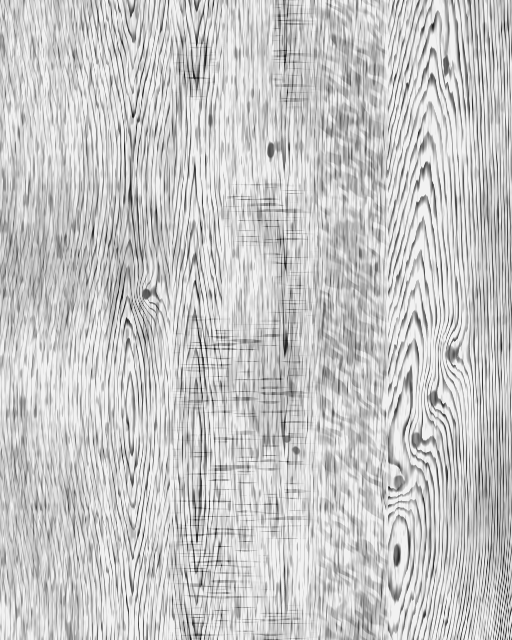
Give the GLSL for this texture, as a WebGL 2 fragment shader.

```glsl
#version 300 es
precision highp float;
// Bleached grey wood planks with cathedral grain, knots, saw marks and ray flecks.
#define RING_DEPTH 0.42
#define FIBRE_DEPTH 0.42
#define PORE_DEPTH 0.22
#define SAW_DEPTH 0.24
#define FLECK_DEPTH 0.17
#define BLOTCH_DEPTH 0.15
#define SERRATION 0.40
#define WOBBLE 1.0
#define BASE_TONE 0.895

uniform vec2 u_resolution;
out vec4 fragColor;

float hash(vec2 p) {
    vec3 q = fract(vec3(p.xyx) * 0.1031);
    q += dot(q, q.yzx + 33.33);
    return fract((q.x + q.y) * q.z);
}

float noise(vec2 p) {
    vec2 i = floor(p), f = fract(p);
    f = f * f * (3.0 - 2.0 * f);
    return mix(mix(hash(i), hash(i + vec2(1, 0)), f.x),
               mix(hash(i + vec2(0, 1)), hash(i + vec2(1, 1)), f.x), f.y);
}

float band(float a, float b, float soft, float x) {
    return smoothstep(a - soft, a + soft, x) * (1.0 - smoothstep(b - soft, b + soft, x));
}

float glow(vec2 p, vec2 centre, vec2 radius) {
    vec2 q = (p - centre) / radius;
    return exp(-dot(q, q));
}

// x: how far the rings bend around the knot, y: darkness of its core
vec2 knot(vec2 p, vec2 centre, vec2 radius) {
    float d = length((p - centre) / radius) + 0.4 * (noise(p * 150.0) - 0.5);
    return vec2(glow(p, centre, radius * 2.8), 1.0 - smoothstep(0.6, 1.1, d));
}

// Ring count at a point; every whole number is one growth ring
float ringField(vec2 p) {
    if (p.x < 0.267) {
        float dx = p.x - 0.204 - 0.004 * sin(p.y * 9.0);
        return 142.0 * sqrt(dx * dx + 0.00002) + 3.2 * cos((p.y - 0.72) * 8.8);
    }
    if (p.x < 0.349) {
        float dx = p.x - 0.306 - 0.002 * sin(p.y * 7.0);
        return 140.0 * sqrt(dx * dx + 0.00001) - 3.6 * cos((p.y - 0.28) * 6.2);
    }
    if (p.x < 0.605) {
        float dx = p.x - 0.445 - 0.002 * sin(p.y * 14.0);
        return 150.0 * sqrt(dx * dx + 0.000004) - 6.0 * p.y;
    }
    float dx = p.x - 0.612 - 0.072 * p.y;
    float rise = p.y - 0.14;
    return 92.0 * sqrt(dx * dx + 0.00010) + 480.0 * dx * dx + 21.0 * sqrt(rise * rise + 0.003);
}

void main() {
    vec2 p = gl_FragCoord.xy / u_resolution.y;
    float bold = smoothstep(0.603, 0.607, p.x);
    float pale = band(0.349, 0.495, 0.012, p.x);
    float flecked = band(0.500, 0.603, 0.018, p.x);
    float plain = 1.0 - smoothstep(0.09, 0.16, p.x);

    // Knots: a rising chain in the bold plank, then small pins
    float bend = 0.0, core = 0.0;
    for (int i = 0; i < 4; i++) {
        float n = float(i);
        vec2 k = knot(p, vec2(0.624 + 0.0265 * n, 0.245 + 0.067 * n), vec2(0.009, 0.014));
        bend += 4.0 * k.x;
        core = max(core, k.y * 0.7);
    }
    vec2 side = knot(p, vec2(0.229, 0.540), vec2(0.007, 0.009));
    float lower = step(p.y, 0.305);
    vec2 twin = knot(p, vec2(0.449 + 0.014 * lower, 0.314 - 0.018 * lower), vec2(0.007));
    vec2 slit = knot(p, vec2(0.423, 0.764), vec2(0.006, 0.016));
    vec2 pin = knot(p, vec2(0.697, 0.896), vec2(0.005, 0.019));
    bend += 3.0 * side.x + 1.5 * pin.x;
    core = max(core, max(max(side.y, twin.y * 0.7), max(slit.y, pin.y)));

    // Growth rings: thin and crisp, broader in the bold plank
    float rings = ringField(p) + bend;
    rings += WOBBLE * (noise(p * vec2(24.0, 3.5)) - 0.5);
    rings += 0.25 * (noise(p * vec2(60.0, 24.0)) - 0.5);
    rings += SERRATION * (noise(p * vec2(260.0, 30.0)) - 0.5);
    float width = fwidth(rings), t = fract(rings);
    float edge = clamp(width, 0.12, 0.35);
    float ring = smoothstep(mix(0.5, 0.38, bold), 0.9 - 0.5 * edge, t) * (1.0 - smoothstep(1.0 - edge, 1.0, t));
    ring *= 1.0 - smoothstep(0.6, 1.2, width);
    ring *= 0.4 + 1.1 * noise(p * vec2(130.0, 24.0));
    float heart = exp(-pow((p.x - 0.445) / 0.008, 2.0));
    float arch = max(band(0.180, 0.228, 0.012, p.x), band(0.285, 0.327, 0.012, p.x));
    float ringShare = 0.85 - 0.45 * plain - pale * (0.5 - 0.75 * heart) - 0.5 * flecked + 0.3 * bold + 0.3 * arch;

    // Fine fibres and short dark pores
    vec2 f = p + vec2(0.003 * noise(p * vec2(12.0, 5.0)), 0.0);
    float fibre = 0.45 * noise(f * vec2(410.0, 38.0)) + 0.25 * noise(f * vec2(240.0, 16.0) + 7.0)
                + 0.30 * noise(f * vec2(500.0, 110.0) + 3.0);
    float pore = smoothstep(0.60, 0.90, noise(f * vec2(390.0, 48.0) + 19.0));

    // Thin horizontal saw marks in patches, broken by the fibres
    float patches = smoothstep(0.40, 0.65, noise(p * vec2(13.0, 9.0) + 4.0));
    float sawn = max(band(0.285, 0.475, 0.03, p.x) * patches, 0.8 * band(0.425, 0.465, 0.012, p.x) * smoothstep(0.25, 0.5, patches));
    float saw = smoothstep(0.62, 0.88, noise(p * vec2(26.0, 430.0) + 11.0));
    saw *= sawn * (0.35 + 1.1 * noise(p * vec2(180.0, 90.0)));

    // Slanted ray flecks
    float warp = 1.6 * noise(p * 45.0);
    float fleck = noise(vec2(p.x * 75.0, (p.y + 0.7 * p.x) * 125.0) + warp);
    fleck = smoothstep(0.25, 0.75, fleck) - 0.5;

    // Tone of each plank, worn light areas and soft blotches
    float tone = BASE_TONE - 0.055 * plain + 0.01 * pale - 0.075 * flecked + 0.05 * bold;
    tone -= 0.09 * smoothstep(0.70, 0.77, p.x);
    tone += 0.07 * glow(p, vec2(0.42, 0.14), vec2(0.08, 0.14)) + 0.06 * glow(p, vec2(0.42, 0.70), vec2(0.10, 0.07));
    tone += 0.06 * glow(p, vec2(0.03, 0.43), vec2(0.12, 0.08)) + 0.07 * glow(p, vec2(0.75, 0.40), vec2(0.05, 0.06));
    tone += BLOTCH_DEPTH * (noise(p * vec2(9.0, 5.0) + 2.0) - 0.5);
    tone += 0.5 * BLOTCH_DEPTH * (noise(p * vec2(60.0, 9.0)) - 0.5);

    float shade = tone - RING_DEPTH * ringShare * ring;
    shade += FIBRE_DEPTH * (1.0 - 0.35 * bold) * (fibre - 0.5);
    shade -= PORE_DEPTH * (1.0 - 0.4 * bold) * pore + SAW_DEPTH * saw + 0.05 * sawn;
    shade += FLECK_DEPTH * flecked * fleck;
    shade = mix(shade, 0.12 + 0.3 * fibre, core * 0.9);
    fragColor = vec4(vec3(clamp(shade, 0.12, 0.95)), 1.0);
}
```
